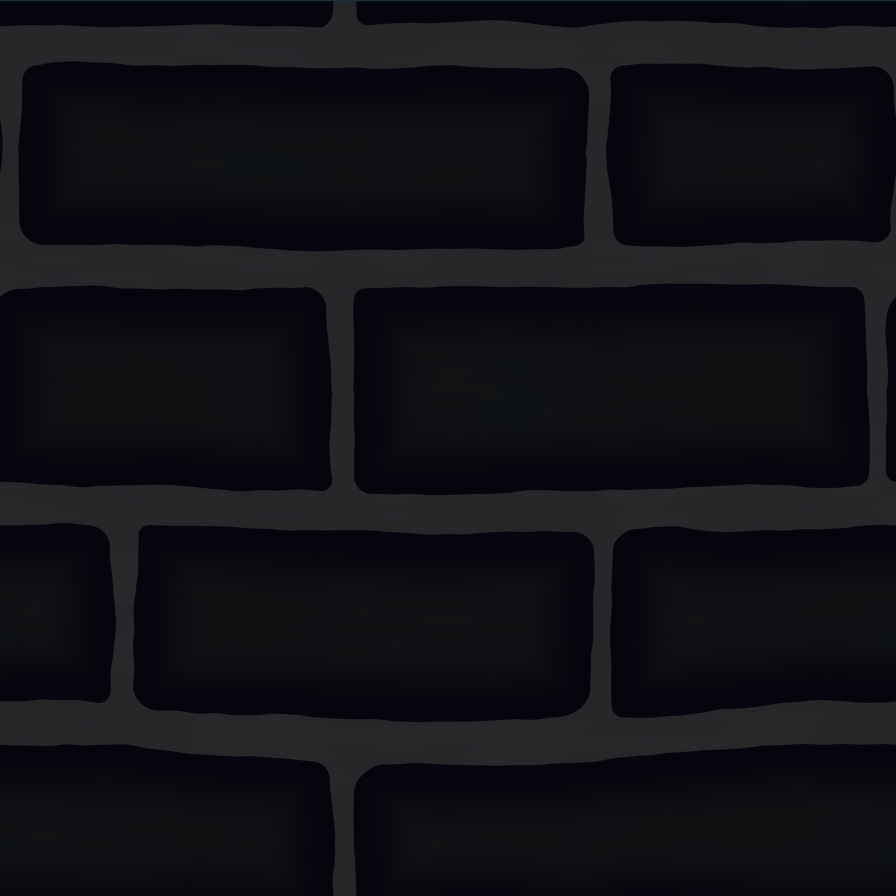
A WebGL 1 fragment shader for this texture:

```glsl
precision highp float;
// Dark brick wall: four courses of long, hand-cut bricks in charcoal mortar.
// Each brick is a wrapped rounded-box distance with uneven edges and corners,
// shaded from a blue-black rim to a slightly lighter, faintly mottled core.

uniform vec2 u_resolution;

const float TAU = 6.2831853;

// Courses from bottom to top: mortar bed heights, sag and sag phase
const vec4 BED_LOW    = vec4(-0.050, 0.182, 0.431, 0.702);
const vec4 BED_HIGH   = vec4(0.182, 0.431, 0.702, 0.950);
const vec4 SAG_LOW    = vec4(0.000, 0.011, 0.005, 0.004);
const vec4 SAG_HIGH   = vec4(0.011, 0.005, 0.004, 0.000);
const vec4 PHASE_LOW  = vec4(0.0, 0.0, 0.0, 0.4);
const vec4 PHASE_HIGH = vec4(0.0, 0.0, 0.4, 0.0);

// Upright joints per course; a span of 1 leaves a single long brick
const vec4 JOINT_A = vec4(0.384, 0.137, 0.381, 0.012);
const vec4 JOINT_B = vec4(1.384, 0.673, 0.977, 0.667);
const vec4 JOINT_WIDTH = vec4(0.029, 0.024, 0.022, 0.025);
const float BED_WIDTH = 0.046;

const float WOBBLE = 0.009;
const float TILT = 0.06;
const float CORNER_MIN = 0.012;
const float CORNER_MAX = 0.042;
const float RIM_FADE = 0.085;
const float SEAM_WIDTH = 0.0014;

const vec3 MORTAR = vec3(0.149, 0.153, 0.161);
const vec3 RIM    = vec3(0.016, 0.019, 0.052);
const vec3 CORE   = vec3(0.063, 0.067, 0.077);
const vec3 WARM   = vec3(0.010, -0.003, 0.000);
const vec3 SEAM   = vec3(0.120, 0.180, 0.230);

float hash(vec2 p) {
  return fract(sin(dot(p, vec2(127.1, 311.7))) * 43758.545);
}

// Value noise that repeats after the given number of cells
float noise(vec2 p, vec2 period) {
  vec2 cell = floor(p);
  vec2 f = fract(p);
  f = f * f * (3.0 - 2.0 * f);
  vec2 a = mod(cell, period);
  vec2 b = mod(cell + 1.0, period);
  return mix(mix(hash(a), hash(vec2(b.x, a.y)), f.x),
             mix(hash(vec2(a.x, b.y)), hash(b), f.x), f.y);
}

// Shortest signed offset on a unit loop
float wrapped(float x) {
  return fract(x + 0.5) - 0.5;
}

// Distance to one brick; every side and corner varies with the seed
float brickDistance(vec2 d, vec2 halfSize, float seed) {
  vec2 side = step(0.0, d);
  vec2 lane = seed * 4.0 + side;
  float tilt = (hash(vec2(lane.x, 7.0)) - 0.5) * TILT;
  vec2 wave = vec2(noise(vec2(d.y * 14.0, lane.x + 2.0), vec2(64.0)),
                   noise(vec2(d.x * 12.0, lane.y), vec2(64.0))) - 0.5;
  float bump = noise(vec2((d.x + d.y) * 45.0, lane.y), vec2(64.0)) - 0.5;
  float pick = hash(vec2(seed, side.x + 2.0 * side.y + 3.0));
  float radius = mix(CORNER_MIN, CORNER_MAX, pick * pick);
  vec2 q = abs(d) - halfSize + radius + wave * WOBBLE + bump * 0.002;
  q.x += tilt * d.y;
  return length(max(q, 0.0)) + min(max(q.x, q.y), 0.0) - radius;
}

// Nearest brick over all courses
float wallDistance(vec2 p) {
  float nearest = 1.0;
  for (int row = 0; row < 4; row++) {
    float low = BED_LOW[row] + SAG_LOW[row] * cos(TAU * (p.x + PHASE_LOW[row] * 0.25));
    float high = BED_HIGH[row] + SAG_HIGH[row] * cos(TAU * (p.x + PHASE_HIGH[row] * 0.25));
    for (int k = 0; k < 2; k++) {
      float left = k == 0 ? JOINT_A[row] : JOINT_B[row];
      float right = k == 0 ? JOINT_B[row] : JOINT_A[row] + 1.0;
      vec2 center = 0.5 * vec2(left + right, low + high);
      vec2 halfSize = 0.5 * vec2(right - left - JOINT_WIDTH[row], high - low - BED_WIDTH);
      vec2 d = vec2(wrapped(p.x - center.x), wrapped(p.y - center.y));
      nearest = min(nearest, brickDistance(d, halfSize, float(row * 2 + k)));
    }
  }
  return nearest;
}

void main() {
  vec2 p = gl_FragCoord.xy / u_resolution;
  float pixel = 1.0 / u_resolution.y;
  float dist = wallDistance(p);

  // Soft cloudy and brushed tone, kept very faint
  float cloud = noise(p * vec2(7.0, 11.0), vec2(7.0, 11.0)) - 0.5;
  float brush = noise(p * vec2(18.0, 90.0), vec2(18.0, 90.0)) - 0.5;

  float inner = smoothstep(0.0, RIM_FADE, -dist);
  vec3 brick = mix(RIM, CORE + WARM * cloud + 0.004 * brush, inner);
  vec3 mortar = MORTAR + 0.008 * cloud + 0.005 * brush;
  vec3 color = mix(brick, mortar, smoothstep(-0.75 * pixel, 0.75 * pixel, dist));

  // Thin cool line along the top edge
  float seam = smoothstep(SEAM_WIDTH + 0.5 * pixel, SEAM_WIDTH - 0.5 * pixel, 1.0 - p.y);
  gl_FragColor = vec4(mix(color, SEAM, seam), 1.0);
}
```
